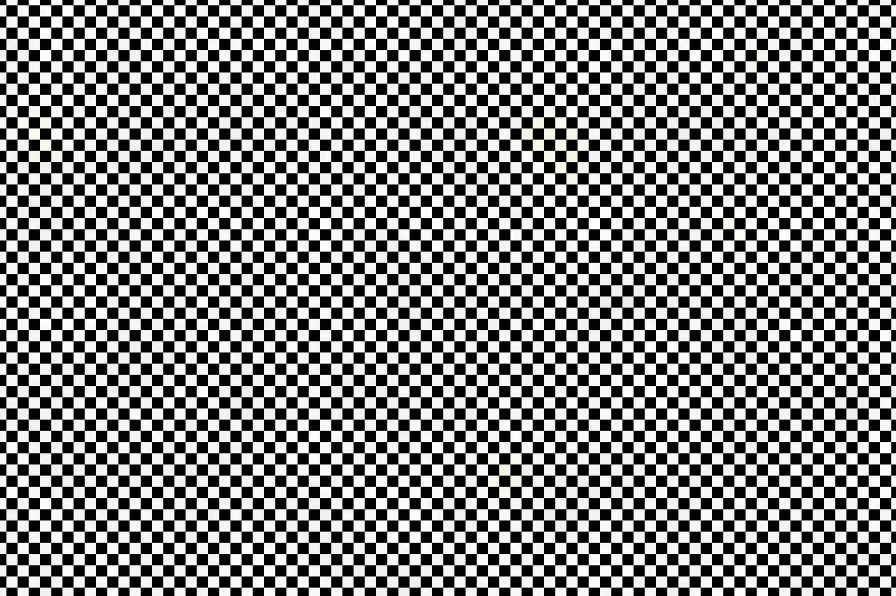
Write a Shadertoy shader that draws this pattern.

```glsl
// A fine black and white checkerboard, box-filtered analytically for smooth edges.
// The light squares carry faint mottling, a small tone shift per square
// and sparse warm stains, all driven by gradient noise and a hash.

#define CELLS_ACROSS 80.0
#define GRID_OFFSET vec2(0.57, 0.47)
#define DARK vec3(0.008)
#define LIGHT vec3(0.965)
#define WARM_TINT vec3(1.0, 1.0, 0.93)
#define CELL_JITTER 0.025
#define MOTTLE 0.045
#define PATCH_SCALE 0.13
#define GRAIN_SCALE 2.6

vec2 hash2(vec2 p) {
    vec3 q = fract(vec3(p.xyx) * vec3(0.1031, 0.103, 0.0973));
    q += dot(q, q.yzx + 33.33);
    return fract((q.xx + q.yz) * q.zy);
}

float cornerSlope(vec2 corner, vec2 offset) {
    return dot(hash2(corner) * 2.0 - 1.0, offset);
}

float gradientNoise(vec2 p) {
    vec2 i = floor(p), f = fract(p);
    vec2 u = f * f * f * (f * (f * 6.0 - 15.0) + 10.0);
    vec2 e = vec2(0.0, 1.0);
    float low = mix(cornerSlope(i, f), cornerSlope(i + e.yx, f - e.yx), u.x);
    float high = mix(cornerSlope(i + e.xy, f - e.xy), cornerSlope(i + e.yy, f - e.yy), u.x);
    return mix(low, high, u.y);
}

// Coverage of light squares, averaged over a footprint of the given width
float checkerCoverage(vec2 p, float width) {
    vec2 before = abs(fract((p - 0.5 * width) * 0.5) - 0.5);
    vec2 after = abs(fract((p + 0.5 * width) * 0.5) - 0.5);
    vec2 wave = 2.0 * (before - after) / width;
    return 0.5 - 0.5 * wave.x * wave.y;
}

void mainImage(out vec4 fragColor, in vec2 fragCoord) {
    // Grid measured in cells from the upper left corner
    float pixelWidth = CELLS_ACROSS / iResolution.x;
    vec2 fromTop = vec2(fragCoord.x, iResolution.y - fragCoord.y);
    vec2 grid = fromTop * pixelWidth - GRID_OFFSET;

    // Faint variation of the light squares
    float cellTone = hash2(floor(grid) + 17.0).x - 0.5;
    float patches = gradientNoise(grid * PATCH_SCALE + 40.0);
    float grain = gradientNoise(grid * GRAIN_SCALE + 90.0);
    float stain = smoothstep(0.3, 0.55, gradientNoise(grid * PATCH_SCALE + 200.0));
    vec3 light = LIGHT + CELL_JITTER * cellTone + MOTTLE * (patches + 0.6 * grain);
    light *= mix(vec3(1.0), WARM_TINT, stain);

    // Checkerboard
    vec3 color = mix(DARK, light, checkerCoverage(grid, pixelWidth));
    fragColor = vec4(clamp(color, 0.0, 1.0), 1.0);
}
```
